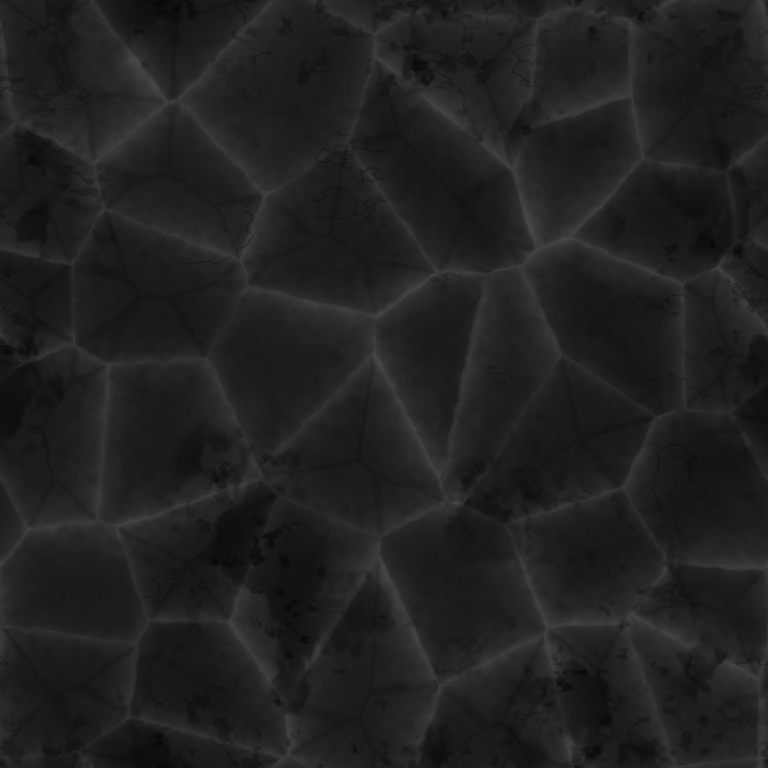
Reproduce this texture procedurally as a WebGL 2 fragment shader.

```glsl
#version 300 es
precision highp float;
// Dark cracked slate: irregular straight-edged plates with softly lit rims, stains and grain.

#define CELLS 6.0          // plates per side, whole number
#define BASE_TONE 0.096    // plate interior
#define PLATE_VARIATION 0.026
#define RIM_LIGHT 0.135    // strongest rim glow
#define RIM_WIDTH 0.155    // glow falloff, in plates
#define CREST_LIGHT 0.035  // thin line along each edge
#define MOTTLE 0.075
#define GRAIN 0.028
#define STAIN 0.42
#define CREASE 0.16

uniform vec2 u_resolution;
out vec4 fragColor;

float hash(vec2 p) {
    return fract(sin(dot(p, vec2(127.1, 311.7))) * 43758.5453);
}

vec2 wrapId(vec2 id, vec2 period) {
    return floor(mod(id + 0.5, period));
}

// Value noise that repeats after a whole number of lattice steps
float noise(vec2 uv, vec2 period, float seed) {
    vec2 p = uv * period;
    vec2 i = floor(p), f = fract(p);
    f = f * f * (3.0 - 2.0 * f);
    vec2 lo = wrapId(i, period) + seed;
    vec2 hi = wrapId(i + 1.0, period) + seed;
    return mix(mix(hash(lo), hash(vec2(hi.x, lo.y)), f.x),
               mix(hash(vec2(lo.x, hi.y)), hash(hi), f.x), f.y);
}

float fbm(vec2 uv, vec2 period, float seed) {
    float sum = 0.0, weight = 0.5;
    for (int octave = 0; octave < 5; octave++) {
        sum += weight * noise(uv, period, seed);
        period *= 2.0;
        seed += 17.3;
        weight *= 0.55;
    }
    return sum / 1.055;
}

vec2 plateCentre(vec2 id) {
    vec2 w = wrapId(id, vec2(CELLS));
    return id + vec2(hash(w + 3.7), hash(w + 41.9));
}

// Light on the side of an edge that belongs to plate a
float sideLight(vec2 a, vec2 b) {
    float h = hash(a + 7.31 * b + 5.3);
    return mix(0.2, 1.0, h);
}

// Returns plate tone with lit rims, and the rim glow alone
vec2 plates(vec2 p) {
    vec2 home = floor(p), own = home, centre = p;
    float nearest = 100.0;
    for (int y = -2; y <= 2; y++)
    for (int x = -2; x <= 2; x++) {
        vec2 id = home + vec2(x, y);
        vec2 c = plateCentre(id);
        float d = dot(c - p, c - p);
        if (d < nearest) { nearest = d; own = id; centre = c; }
    }

    vec2 ownId = wrapId(own, vec2(CELLS));
    float glow = 0.0, edge = 10.0, secondEdge = 10.0;
    for (int y = -2; y <= 2; y++)
    for (int x = -2; x <= 2; x++) {
        if (x == 0 && y == 0) continue;
        vec2 id = own + vec2(x, y);
        vec2 c = plateCentre(id);
        float d = dot(0.5 * (centre + c) - p, normalize(c - centre));
        vec2 otherId = wrapId(id, vec2(CELLS));
        float mine = sideLight(ownId, otherId);
        float theirs = sideLight(otherId, ownId);
        // Both sides meet at a shared value, which smooths the step
        float light = mix(0.5 * (mine + theirs), mine, smoothstep(0.0, 0.022, d));
        glow = max(glow, light * exp(-d / (RIM_WIDTH * mix(0.7, 1.25, mine))));
        secondEdge = min(secondEdge, max(d, edge));
        edge = min(edge, d);
    }

    float inside = smoothstep(0.0, 0.03, edge);
    float tone = BASE_TONE + PLATE_VARIATION * (hash(ownId + 23.1) - 0.5) * inside;
    tone += RIM_LIGHT * glow + CREST_LIGHT * exp(-edge / 0.025) * (0.4 + glow);
    // Faint spokes where two rims meet, on some plates only
    float spoke = 1.0 - smoothstep(0.0, 0.05, secondEdge - edge);
    tone *= 1.0 - CREASE * spoke * inside * step(0.55, hash(ownId + 61.7));
    return vec2(tone, glow);
}

void main() {
    vec2 uv = gl_FragCoord.xy / u_resolution;

    // Slight roughness keeps the edges from being ruled lines
    vec2 rough = vec2(noise(uv, vec2(60.0), 11.0), noise(uv, vec2(60.0), 83.0)) - 0.5;
    vec2 plate = plates(uv * CELLS + 0.025 * rough);
    float tone = plate.x;

    // Cloudy mottling and fine dust, stronger on the lit rims
    float cloud = fbm(uv, vec2(7.0), 29.0) - 0.5;
    float dust = fbm(uv, vec2(90.0), 47.0) - 0.5;
    tone += MOTTLE * cloud * (0.6 + plate.y) + GRAIN * dust * (0.7 + 2.0 * plate.y);

    // Dark ragged stains gathered in a few regions
    float region = smoothstep(0.48, 0.68, fbm(uv, vec2(3.0), 71.0));
    float blot = smoothstep(0.5, 0.6, fbm(uv, vec2(13.0, 10.0), 97.0));
    float speck = smoothstep(0.6, 0.72, fbm(uv, vec2(48.0), 113.0));
    tone *= 1.0 - STAIN * (region * blot + 0.5 * speck * (0.35 + region));

    // Hairline scratches along contours of a smooth field
    float contour = abs(fbm(uv, vec2(8.0, 11.0), 131.0) - 0.5);
    float patches = smoothstep(0.55, 0.7, noise(uv, vec2(9.0), 151.0));
    tone *= 1.0 - 0.22 * patches * (1.0 - smoothstep(0.003, 0.014, contour));

    fragColor = vec4(vec3(clamp(tone, 0.0, 1.0)), 1.0);
}
```
